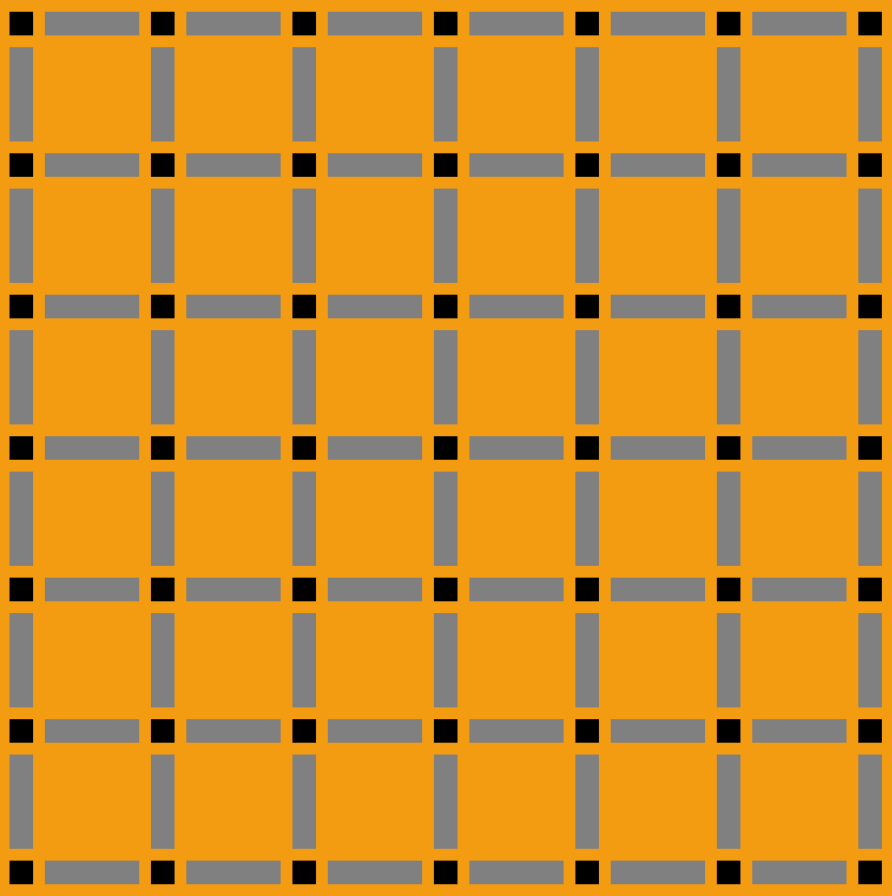
A WebGL 1 fragment shader for this pattern:

```glsl
precision highp float;
// A flat lattice of black square nodes joined by grey bars on orange.
// One cell is folded about its node, then drawn with box coverage:
// node half-size 1, gap 1, bar 8 by 2, all in units of 1/76 canvas height.

uniform vec2 u_resolution;

const float UNITS_HIGH = 76.0;
const float PERIOD = 12.0;
const vec2 NODE_HALF = vec2(1.0);
const vec2 BAR_HALF = vec2(4.0, 1.0);
const vec2 LATTICE_SHIFT = vec2(-0.025, 0.0);

const vec3 ORANGE = vec3(0.953, 0.612, 0.071);
const vec3 GREY = vec3(0.502);
const vec3 BLACK = vec3(0.0);

// Offset from the nearest point of a square lattice.
vec2 repeatCentered(vec2 p, float period) {
  return (fract(p / period + 0.5) - 0.5) * period;
}

// Soft-edged coverage of an axis-aligned box centred on the origin.
float boxCoverage(vec2 p, vec2 halfSize, float edge) {
  vec2 inside = clamp((halfSize - abs(p)) / edge + 0.5, 0.0, 1.0);
  return inside.x * inside.y;
}

void main() {
  float unitsPerPixel = UNITS_HIGH / u_resolution.y;
  vec2 p = (gl_FragCoord.xy - 0.5 * u_resolution) * unitsPerPixel;
  p -= LATTICE_SHIFT;
  float edge = 1.1 * unitsPerPixel;

  // Mirror symmetry leaves one node and two half bars to draw.
  vec2 cell = abs(repeatCentered(p, PERIOD));
  vec2 midpoint = vec2(0.5 * PERIOD, 0.0);
  float horizontal = boxCoverage(cell - midpoint, BAR_HALF, edge);
  float vertical = boxCoverage(cell.yx - midpoint, BAR_HALF, edge);
  float node = boxCoverage(cell, NODE_HALF, edge);

  vec3 color = mix(ORANGE, GREY, max(horizontal, vertical));
  color = mix(color, BLACK, node);
  gl_FragColor = vec4(color, 1.0);
}
```
